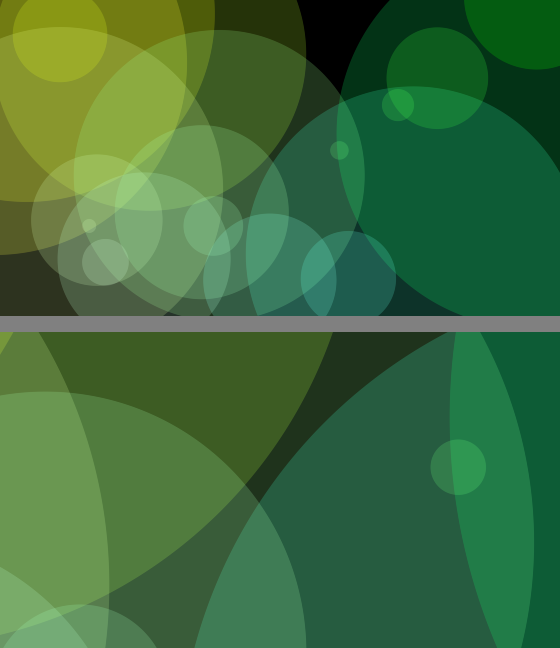
Top: the whole. Bottom: its middle third, enlarged.
A WebGL 1 fragment shader for this background:

```glsl
precision highp float;

uniform vec2 u_resolution;

// Lengths are in canvas heights.
const float DISC_ALPHA = 0.2;
const float EDGE_PIXELS = 1.2;
const int LARGE_COUNT = 7;
const int MEDIUM_COUNT = 8;
const int SMALL_COUNT = 5;

// Each layout returns center.xy and radius, from layered sines of the index.
vec3 largeDisc(float i) {
    float x = 0.78 - 0.86 * cos(0.7 * i - 1.26) + 0.06 * cos(1.4 * i - 2.38);
    float y = 0.62 - 0.33 * cos(0.8 * i - 3.6) - 0.13 * sin(2.6 * i + 0.736);
    return vec3(x, y, 0.54 + 0.08 * cos(1.35 * i - 2.16));
}

vec3 mediumDisc(float i) {
    float x = 0.19 + i * (0.10 + 0.0165 * i);
    float y = 0.40 + 0.36 * cos(0.9 * i + 0.2) - 0.28 * sin(1.7 * i - 0.51);
    return vec3(x, y, 0.215 + 0.07 * sin(1.1 * i - 1.2));
}

vec3 smallDisc(float i) {
    float x = 0.76 - 0.5 * cos(0.85 * i - 0.3);
    float y = 0.42 - 0.25 * cos(i - 1.0);
    return vec3(x, y, 0.062 + 0.04 * sin(1.9 * i - 1.6));
}

// Red fades to the right and blue fades upward, so each center sets its tint.
vec3 discTint(vec2 center, float aspect) {
    return clamp(vec3(1.0 - center.x / aspect, 1.0, 1.0 - center.y), 0.0, 1.0);
}

// Blends one flat translucent disc over the color below it.
vec3 blendDisc(vec3 below, vec2 p, vec3 disc, float aspect) {
    float edge = EDGE_PIXELS / u_resolution.y;
    float dist = length(p - disc.xy) - disc.z;
    float coverage = 1.0 - smoothstep(-0.5 * edge, 0.5 * edge, dist);
    return mix(below, discTint(disc.xy, aspect), DISC_ALPHA * coverage);
}

void main() {
    vec2 p = gl_FragCoord.xy / u_resolution.y;
    float aspect = u_resolution.x / u_resolution.y;
    vec3 color = vec3(0.0);

    for (int i = 0; i < LARGE_COUNT; i++) {
        color = blendDisc(color, p, largeDisc(float(i)), aspect);
    }
    for (int i = 0; i < MEDIUM_COUNT; i++) {
        color = blendDisc(color, p, mediumDisc(float(i)), aspect);
    }
    for (int i = 0; i < SMALL_COUNT; i++) {
        color = blendDisc(color, p, smallDisc(float(i)), aspect);
    }

    gl_FragColor = vec4(color, 1.0);
}
```
